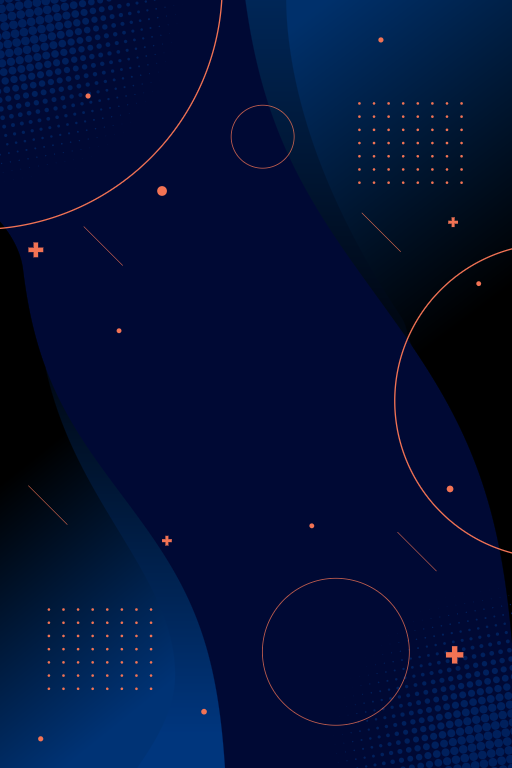
This background is drawn by a Shadertoy shader. Its source:

```glsl
// Dark navy poster: two wavy blue panels in opposite corners, halftone fans,
// and coral ornaments (rings, dots, pluses, strokes, dot grids).
// Units: 100 across the canvas width, y runs downward from the top edge.

float pixelSize;

// Antialiased coverage of a signed distance.
float fill(float d) { return clamp(0.5 - d / pixelSize, 0.0, 1.0); }

float ring(vec2 p, vec2 center, float radius, float halfWidth) {
    return fill(abs(length(p - center) - radius) - halfWidth);
}

float box(vec2 p, vec2 halfSize) {
    vec2 q = abs(p) - halfSize;
    return length(max(q, 0.0)) + min(max(q.x, q.y), 0.0);
}

float plusSign(vec2 p, float arm) {
    vec2 bar = arm * vec2(1.0, 0.31);
    return fill(min(box(p, bar), box(p, bar.yx)));
}

// Diagonal stroke running down and to the right from the origin.
float stroke(vec2 p) {
    float along = clamp((p.x + p.y) * 0.5, 0.0, 7.5);
    return fill(length(p - along) - 0.06);
}

// Eight by seven dots, starting at the origin.
float dotGrid(vec2 p) {
    vec2 pitch = vec2(2.85, 2.58);
    vec2 cell = clamp(round(p / pitch), vec2(0.0), vec2(7.0, 6.0));
    return fill(length(p - cell * pitch) - 0.25);
}

// Tilted dot lattice whose dots shrink away from the origin.
float halftone(vec2 p) {
    float pitch = 1.75;
    vec2 q = mat2(0.985, 0.174, -0.174, 0.985) * p;
    vec2 cell = round(q / pitch) * pitch;
    float radius = 0.85 * (1.0 - smoothstep(8.0, 39.0, length(cell)));
    return fill(length(q - cell) - radius) * smoothstep(0.0, 0.12, radius);
}

// Position along the segment from a to b, from 0 to 1.
float ramp(vec2 p, vec2 a, vec2 b) {
    return clamp(dot(p - a, b - a) / dot(b - a, b - a), 0.0, 1.0);
}

vec3 rightPanel(vec3 color, vec2 p) {
    float outer = 73.4 + 28.3 * tanh((p.y - 57.6) / 39.1);
    float inner = max(outer, 55.9 + 24.2 * pow(max(p.y, 0.0) / 64.5, 1.83));
    // Below the junction the inner sheet follows the outer wave.
    inner = mix(inner, outer, smoothstep(62.0, 68.0, p.y));
    vec3 band = mix(vec3(0.0, 0.15, 0.34), vec3(0.0, 0.03, 0.08), clamp(p.y / 62.0, 0.0, 1.0));
    vec3 sheet = mix(vec3(0.0, 0.19, 0.42), vec3(0.0), ramp(p, vec2(57, 5), vec2(97, 58)));
    color = mix(color, band, fill((outer - p.x) * 0.85));
    return mix(color, sheet, fill((inner - p.x) * 0.85));
}

vec3 leftPanel(vec3 color, vec2 p) {
    float lift = max(52.7 - p.y, 0.0);
    float outer = 23.8 + 21.1 * tanh((p.y - 96.7) / 28.3) - 0.041 * lift * lift;
    float bulge = (p.y - 131.8) / (p.y < 131.8 ? 40.0 : 33.0);
    float inner = min(outer, 5.9 + 28.3 * exp(-bulge * bulge));
    vec3 band = mix(vec3(0.0, 0.02, 0.05), vec3(0.0, 0.21, 0.49), clamp((p.y - 68.0) / 75.0, 0.0, 1.0));
    vec3 sheet = mix(vec3(0.0, 0.20, 0.46), vec3(0.0), ramp(p, vec2(34, 133), vec2(2, 93)));
    color = mix(color, band, fill((p.x - outer) * 0.85));
    return mix(color, sheet, fill((p.x - inner) * 0.85));
}

void mainImage(out vec4 fragColor, in vec2 fragCoord) {
    pixelSize = 100.0 / iResolution.x;
    vec2 p = vec2(fragCoord.x, iResolution.y - fragCoord.y) * pixelSize;
    vec3 coral = vec3(0.95, 0.45, 0.33);

    // Backdrop, panels and halftone fans
    vec3 color = vec3(0.0, 0.035, 0.205);
    color = rightPanel(color, p);
    color = leftPanel(color, p);
    float fans = max(halftone(p), halftone(p - vec2(100, 150)));
    color = mix(color, vec3(0.0, 0.125, 0.36), fans);

    // Rings, bold then fine
    float ink = max(ring(p, vec2(-4.3, -2.9), 47.7, 0.13), ring(p, vec2(107.8, 78.3), 30.7, 0.13));
    float fine = max(ring(p, vec2(51.3, 26.7), 6.15, 0.08), ring(p, vec2(65.6, 127.3), 14.35, 0.08));

    // Loose dots: center and radius
    vec3 dots[9] = vec3[9](
        vec3(17.2, 18.75, 0.5), vec3(74.4, 7.8, 0.5), vec3(31.65, 37.3, 0.95),
        vec3(23.25, 64.6, 0.47), vec3(93.5, 55.4, 0.47), vec3(87.9, 95.5, 0.65),
        vec3(60.9, 102.7, 0.47), vec3(39.85, 139.0, 0.55), vec3(7.95, 144.3, 0.5));
    for (int i = 0; i < 9; i++) ink = max(ink, fill(length(p - dots[i].xy) - dots[i].z));

    // Pluses (center and arm) and strokes (start)
    vec3 pluses[4] = vec3[4](vec3(7.0, 48.8, 1.45), vec3(88.5, 43.4, 0.95),
                             vec3(32.6, 105.6, 0.95), vec3(88.8, 127.9, 1.7));
    vec2 strokes[4] = vec2[4](vec2(16.4, 44.3), vec2(70.7, 41.6), vec2(5.6, 94.9), vec2(77.7, 104.0));
    for (int i = 0; i < 4; i++) {
        ink = max(ink, plusSign(p - pluses[i].xy, pluses[i].z));
        fine = max(fine, stroke(p - strokes[i]));
    }

    ink = max(ink, max(dotGrid(p - vec2(70.2, 20.2)), dotGrid(p - vec2(9.55, 119.05))));
    color = mix(color, coral, max(ink, fine * 0.8));
    fragColor = vec4(color, 1.0);
}
```
